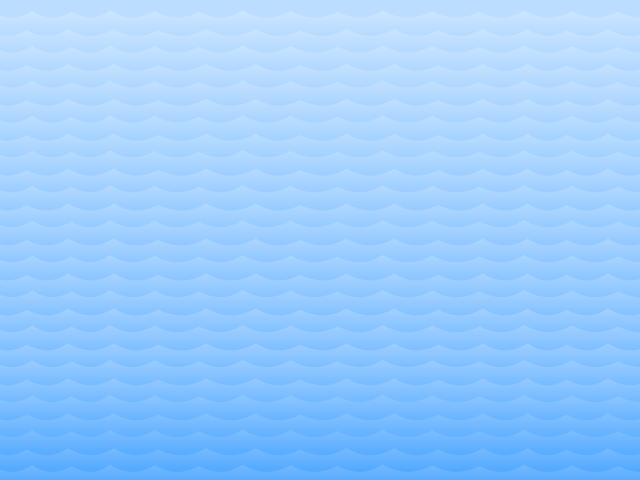
This pattern is drawn by a WebGL 2 fragment shader. Its source:

```glsl
#version 300 es
precision highp float;
// Rows of scalloped water waves, pale at the top and deeper blue below.
// Each row overlaps the one above it and fades downward from its crests;
// layered sines shift the crests, and two wave profiles alternate by row.

uniform vec2 u_resolution;
out vec4 fragColor;

const float PI = 3.14159265;
const float ROW_PITCH = 0.0364;    // row spacing, in canvas heights
const float FIRST_ROW = 0.0212;    // depth of the topmost crests
const float ODD_ROW_DROP = 0.0016;
const float WAVE_PITCH = 0.0703;   // mean crest spacing, in canvas widths
const float WAVE_DEPTH = 0.0155;   // crest to trough
const float CREST_SAG = 0.0038;    // drop of the lowest crests

const vec3 DEEP_BLUE = vec3(0.0, 0.5, 1.0);
const vec3 FOAM_WHITE = vec3(1.0);

float rowTop(float row) {
    return FIRST_ROW + row * ROW_PITCH + mod(row, 2.0) * ODD_ROW_DROP;
}

// Horizontal position of a numbered crest.
float crestX(float i, float odd) {
    vec4 drift = mix(vec4(-0.0188, -0.0060, -0.0007, -0.0009),
                     vec4(0.0044, -0.0079, -0.0014, -0.0022), odd);
    vec4 harmonics = sin(i * PI / 12.0 * vec4(1.0, 2.0, 3.0, 4.0));
    float ripple = mix(-0.0022, 0.0022, odd) * cos(PI / 1.5 * (i - 5.0));
    return mix(0.0495, 0.0430, odd) + i * WAVE_PITCH
         + dot(drift, harmonics) + ripple;
}

// How far a crest falls short of the tallest ones.
float crestSag(float i, float odd) {
    return CREST_SAG * (0.5 + 0.5 * cos(2.1 * (i - mix(6.8, 6.0, odd))));
}

// Depth of the scalloped edge below the top of its row.
float waveEdge(float x, float odd) {
    float i = floor((x - crestX(0.0, odd)) / WAVE_PITCH);
    if (crestX(i, odd) > x) i -= 1.0;
    else if (crestX(i + 1.0, odd) <= x) i += 1.0;

    float left = crestX(i, odd);
    float right = crestX(i + 1.0, odd);
    float across = (x - left) / (right - left);
    float rise = pow(abs(2.0 * across - 1.0), 1.9);
    float sag = crestSag(i + step(0.5, across), odd);
    return mix(WAVE_DEPTH, sag, rise);
}

// Water colour: an overall fade plus a gradient inside the row.
vec3 waterColor(float depth, float top) {
    float rowDepth = top + 0.03;
    float paleness = 0.770 - 0.305 * rowDepth
                   - 0.10 * smoothstep(0.76, 1.0, rowDepth);
    float contrast = mix(0.09, 0.155, rowDepth);
    float within = (depth - top) / (ROW_PITCH + WAVE_DEPTH);
    if (top < 0.0) within = 0.9;   // flat strip above the first crests
    return mix(DEEP_BLUE, FOAM_WHITE, paleness + contrast * (0.55 - within));
}

void main() {
    vec2 uv = gl_FragCoord.xy / u_resolution;
    float depth = 1.0 - uv.y;
    float soft = 0.7 / u_resolution.y;
    float nearestRow = floor((depth - FIRST_ROW) / ROW_PITCH);

    // Paint the neighbouring rows from back to front.
    vec3 color = vec3(0.0);
    for (int k = -1; k <= 1; k++) {
        float row = nearestRow + float(k);
        float top = rowTop(row);
        float edge = top + waveEdge(uv.x, mod(row, 2.0));
        float cover = smoothstep(-soft, soft, depth - edge);
        if (k == -1) cover = 1.0;
        color = mix(color, waterColor(depth, top), cover);
    }
    fragColor = vec4(color, 1.0);
}
```
